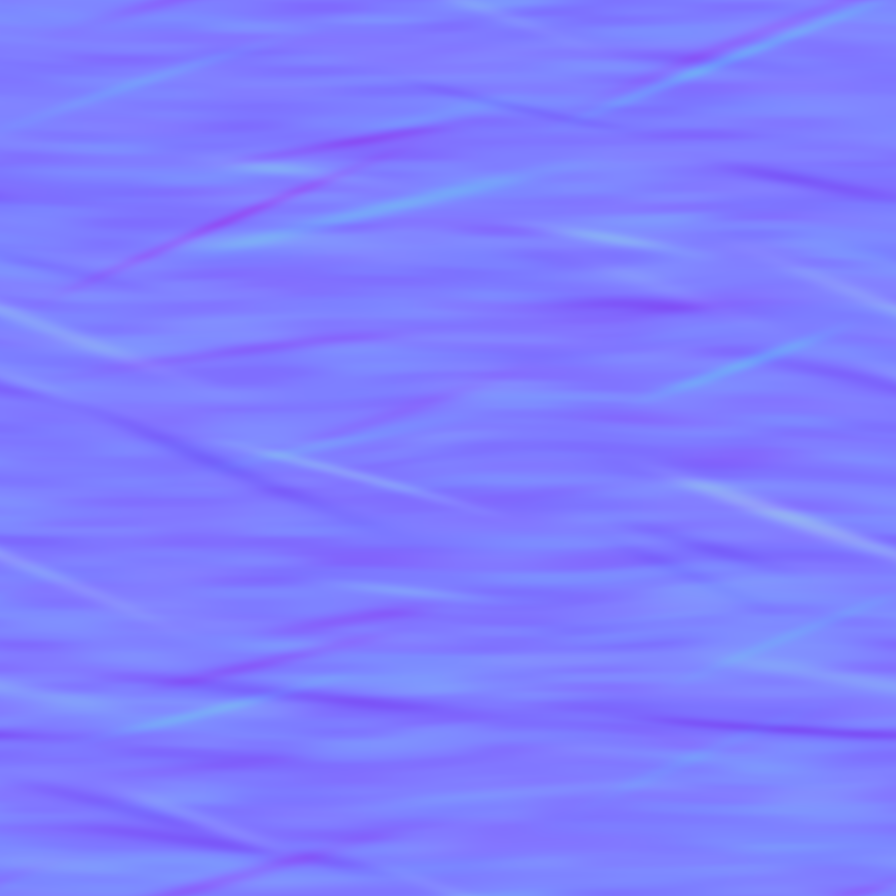
Reproduce this texture map procedurally as a WebGL 1 fragment shader.

```glsl
precision highp float;
// Tiling tangent-space normal map of a brushed surface with soft, slanted scratches.

uniform vec2 u_resolution;

const int   SCRATCH_COUNT  = 46;
const vec2  SCRATCH_ANGLE  = vec2(0.06, 0.43);   // radians from horizontal
const vec2  HALF_LENGTH    = vec2(0.13, 0.31);   // shortest, longest
const vec2  SCRATCH_WIDTH  = vec2(0.0045, 0.0075);
const vec2  SCRATCH_TILT   = vec2(0.10, 0.33);   // weakest, strongest
const float MAX_BEND       = 0.15;
const vec2  COARSE_GRAIN   = vec2(4.0, 29.0);    // cells across the tile
const vec2  MEDIUM_GRAIN   = vec2(7.0, 53.0);
const vec2  FINE_GRAIN     = vec2(10.0, 83.0);
const vec3  GRAIN_TILT     = vec3(0.07, 0.10, 0.09);
const float SIDE_TILT      = 0.03;
const vec2  WARP_CELLS     = vec2(4.0, 6.0);
const float WARP_AMOUNT    = 0.010;
const float MEAN_TILT      = 0.004;

float hash(vec2 p) {
    vec3 q = fract(vec3(p.xyx) * vec3(0.1031, 0.1030, 0.0973));
    q += dot(q, q.yzx + 33.33);
    return fract((q.x + q.y) * q.z);
}

float fade(float t) {
    return t * t * t * (t * (t * 6.0 - 15.0) + 10.0);
}

// Wrapping 1D noise along one row; each row has its own shift to hide the grid.
float rowNoise(float x, float row, float columns, float seed) {
    float s = x + hash(vec2(row + 17.0, seed + 5.0)) * columns;
    float cell = floor(s);
    float a = hash(vec2(mod(cell, columns) + seed, row + seed * 3.0));
    float b = hash(vec2(mod(cell + 1.0, columns) + seed, row + seed * 3.0));
    return mix(a, b, fade(s - cell)) * 2.0 - 1.0;
}

// Wrapping noise in -1..1, stretched by choosing unequal cell counts.
float streakNoise(vec2 uv, vec2 cells, float seed) {
    vec2 p = uv * cells;
    float row = floor(p.y);
    float lower = rowNoise(p.x, mod(row, cells.y), cells.x, seed);
    float upper = rowNoise(p.x, mod(row + 1.0, cells.y), cells.x, seed);
    return mix(lower, upper, fade(p.y - row));
}

// Fine horizontal brushing.
vec2 grainTilt(vec2 uv) {
    uv.y += WARP_AMOUNT * streakNoise(uv, WARP_CELLS, 11.0);
    vec3 layers = vec3(streakNoise(uv, COARSE_GRAIN, 23.0),
                       streakNoise(uv, MEDIUM_GRAIN, 37.0),
                       streakNoise(uv, FINE_GRAIN, 53.0));
    float side = streakNoise(uv, MEDIUM_GRAIN, 71.0);
    return vec2(SIDE_TILT * side, MEAN_TILT + dot(layers, GRAIN_TILT));
}

// One tapered scratch, leaning the normal to one side of its direction.
vec2 scratchTilt(vec2 uv, float id) {
    vec2 center = vec2(hash(vec2(id, 101.0)),
                       (id + hash(vec2(id, 113.0))) / float(SCRATCH_COUNT));
    float slant = 2.0 * hash(vec2(id, 127.0)) - 1.0;
    float angle = sign(slant) * mix(SCRATCH_ANGLE.x, SCRATCH_ANGLE.y, abs(slant));
    float halfLength = mix(HALF_LENGTH.x, HALF_LENGTH.y, hash(vec2(id, 139.0)));
    float width = mix(SCRATCH_WIDTH.x, SCRATCH_WIDTH.y, hash(vec2(id, 151.0)));
    float strength = mix(SCRATCH_TILT.x, SCRATCH_TILT.y, hash(vec2(id, 163.0)));
    float bend = MAX_BEND * (2.0 * hash(vec2(id, 179.0)) - 1.0);
    float facing = mod(id, 2.0) * 2.0 - 1.0;     // as many lit as shaded

    vec2 along = vec2(cos(angle), sin(angle));
    vec2 across = vec2(-along.y, along.x);
    vec2 d = fract(uv - center + 0.5) - 0.5;
    float u = dot(d, along);
    float v = (dot(d, across) + bend * u * u) / width;
    float taper = max(0.0, 1.0 - u * u / (halfLength * halfLength));
    return across * facing * strength * taper * taper * exp(-0.5 * v * v);
}

void main() {
    vec2 uv = gl_FragCoord.xy / u_resolution;
    vec2 tilt = grainTilt(uv);
    for (int i = 0; i < SCRATCH_COUNT; i++) {
        tilt += scratchTilt(uv, float(i));
    }
    // Rebuild the unit normal and pack it into colour.
    vec3 normal = vec3(tilt, sqrt(max(0.0, 1.0 - dot(tilt, tilt))));
    gl_FragColor = vec4(normal * 0.5 + 0.5, 1.0);
}
```
